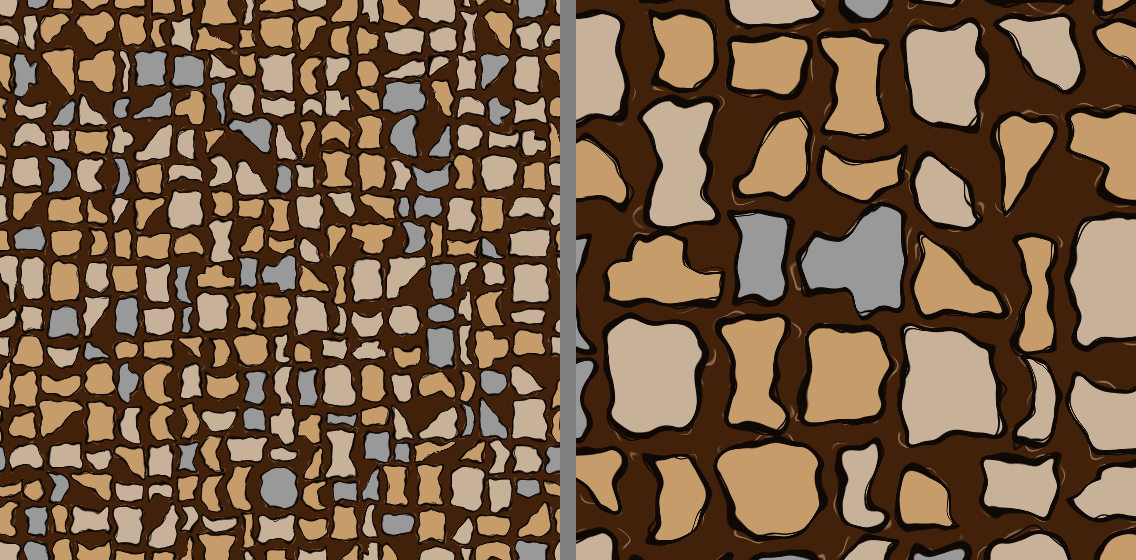
Left: the whole. Right: its middle third, enlarged.
Reproduce this texture procedurally as a WebGL 2 fragment shader.

```glsl
#version 300 es
precision highp float;

uniform vec2 u_resolution;
out vec4 fragColor;

const vec2 GRID = vec2(18.0, 16.0); // even counts, so the pinwheel layout wraps
const float UNITS = 17.0;           // drawing units across the canvas

vec3 hash(vec2 v) {
  vec3 q = fract(v.xyx * vec3(0.1031, 0.1030, 0.0973));
  q += dot(q, q.yxz + 33.33);
  return fract((q.xxy + q.yzz) * q.zyx);
}

float slope(vec2 cell, vec2 f) {
  float angle = 6.2832 * hash(cell).x;
  return dot(vec2(cos(angle), sin(angle)), f);
}

float gradientNoise(vec2 p) {
  vec2 i = floor(p), f = p - i;
  vec2 u = f * f * f * (f * (f * 6.0 - 15.0) + 10.0);
  vec2 o = vec2(1.0, 0.0);
  return mix(mix(slope(i, f), slope(i + o, f - o), u.x),
             mix(slope(i + o.yx, f - o.yx), slope(i + 1.0, f - 1.0), u.x), u.y);
}

// Position of the dividing line that crosses a grid cell
float divider(vec2 cell) {
  return 0.5 + 0.56 * (hash(mod(cell, GRID) + 7.0).x - 0.5);
}

// Rectangle around a grid vertex, as left, bottom, right, top
vec4 plot(vec2 v) {
  float a = divider(v), b = divider(v - 1.0) - 1.0;
  float c = divider(v - vec2(1.0, 0.0)), d = divider(v - vec2(0.0, 1.0));
  bool even = mod(v.x + v.y, 2.0) < 0.5;
  return even ? vec4(c - 1.0, b, d, a) : vec4(b, d - 1.0, a, c);
}

// Distance to one stone; drift loosens the contour like a hand-drawn stroke
float stone(vec2 p, vec2 h, vec2 id, float drift) {
  vec3 r = hash(id + 3.0), s = hash(id + 31.0);
  vec2 seed = 40.0 * s.xy + 10.0;
  vec2 stroke = seed + 100.0 * drift;
  p += 0.14 * vec2(gradientNoise(p * 2.6 + seed), gradientNoise(p * 2.6 + seed + 9.0));
  p += drift * vec2(gradientNoise(p * 3.5 + stroke), gradientNoise(p * 3.5 + stroke + 5.0));

  // Random mirroring; curved kinds follow their long side
  float kind = r.x;
  p *= vec2(s.x < 0.5 ? -1.0 : 1.0, s.y < 0.5 ? -1.0 : 1.0);
  if (kind > 0.62 ? h.y > h.x : s.z > 0.5) { p = p.yx; h = h.yx; }
  vec2 q = clamp(p / h, -1.2, 1.2);
  vec2 edge = abs(p) - h;

  if (kind < 0.42) {        // block with leaning sides
    edge += h * 0.09 * (1.0 + q.yx * vec2(1.0, -0.6));
  } else if (kind < 0.62) { // wedge with a swept flank
    edge.x = max(p.x - h.x + 1.5 * h.x * smoothstep(-1.0, 1.0, q.y), -p.x - h.x);
  } else if (kind < 0.79) { // bent bean
    edge.y = abs(p.y + 0.33 * h.y * (2.0 * q.x * q.x - 1.0)) - 0.67 * h.y;
  } else if (kind < 0.91) { // narrow waist
    edge.y += 0.4 * h.y * (1.0 - min(q.x * q.x, 1.0));
  } else {                  // broad foot and slim neck
    edge.x += 0.5 * h.x * smoothstep(-0.2, 0.3, q.y);
  }
  float corner = min(h.x, h.y) * mix(0.2, 0.8, r.y * r.y);
  return length(max(edge + corner, 0.0)) + min(max(edge.x, edge.y) + corner, 0.0) - corner;
}

float cover(float d, float pixel) {
  return clamp(0.5 - d / pixel, 0.0, 1.0);
}

void main() {
  vec2 p = gl_FragCoord.xy / u_resolution * GRID;
  vec2 scale = UNITS / GRID;
  float pixel = UNITS / min(u_resolution.x, u_resolution.y);
  vec3 color = vec3(0.26, 0.13, 0.04);

  // The four plots that can reach this point
  for (int k = 0; k < 4; k++) {
    vec2 v = floor(p) + vec2(k % 2, k / 2);
    vec2 id = mod(v, GRID);
    vec4 box = plot(id);
    vec2 local = (p - v - 0.5 * (box.xy + box.zw)) * scale;
    vec2 halfSize = 0.5 * (box.zw - box.xy) * scale - 0.06;
    float body = stone(local, halfSize, id, 0.0);

    // Pale broken hairline outside the stone
    float scratch = abs(stone(local, halfSize, id, 0.17) - 0.02) - 0.008;
    float broken = smoothstep(0.0, 0.25, gradientNoise(local * 3.0 + id * 5.0 + 2.0));
    color = mix(color, vec3(0.66, 0.54, 0.42), 0.75 * broken * cover(scratch, pixel));

    // Flat fill
    float tone = hash(id + 3.0).z;
    vec3 fill = tone < 0.23 ? vec3(0.60)
              : tone < 0.61 ? vec3(0.775, 0.61, 0.415) : vec3(0.785, 0.695, 0.60);
    color = mix(color, fill, cover(body, pixel));

    // Ink contour of uneven weight, with a thinner second pass
    float weight = 0.027 + 0.016 * gradientNoise(local * 4.0 + id * 3.0);
    float ink = abs(stone(local, halfSize, id, 0.05)) - weight;
    float second = abs(stone(local, halfSize, id, 0.09)) - 0.009;
    color = mix(color, vec3(0.06, 0.035, 0.02), cover(min(ink, second), pixel));
  }
  fragColor = vec4(color, 1.0);
}
```
